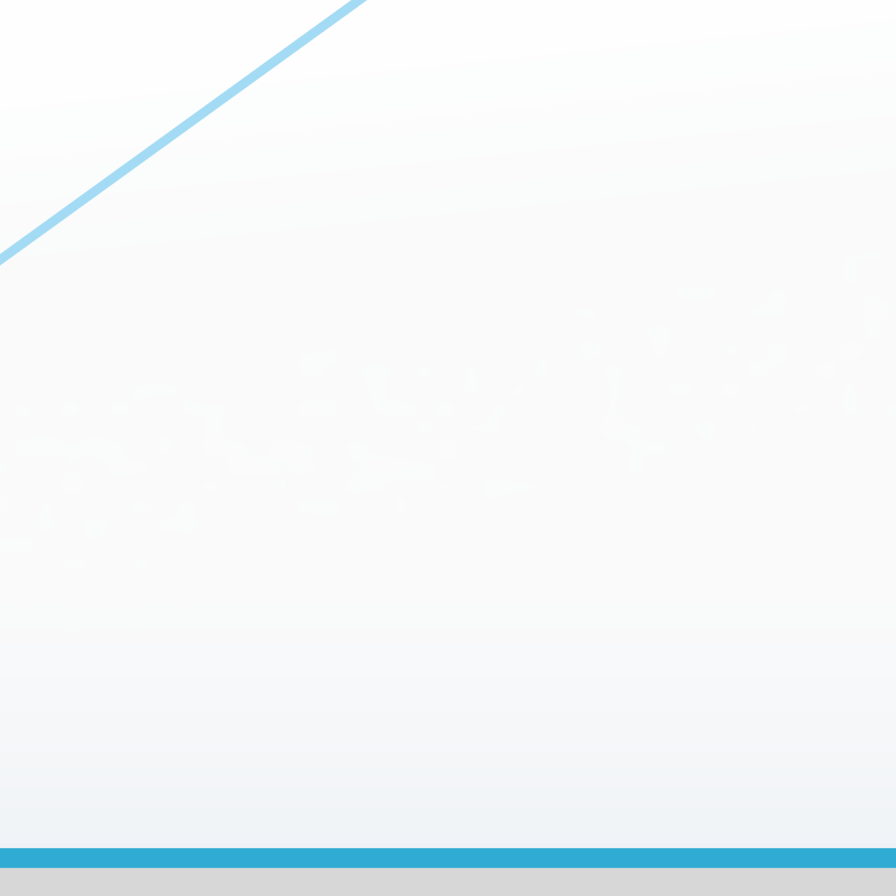
Give the GLSL for this background, as a Shadertoy shader.

```glsl
// Pale paper backdrop with a light blue diagonal stroke and a teal bar over a grey footer.

const vec3 PAPER_TOP   = vec3(0.992, 0.996, 0.994);
const vec3 PAPER_MID   = vec3(0.980, 0.981, 0.982);
const vec3 PAPER_LOW   = vec3(0.938, 0.952, 0.967);
const vec3 STROKE_BLUE = vec3(0.640, 0.855, 0.955);
const vec3 BAR_TEAL    = vec3(0.190, 0.675, 0.830);
const vec3 FOOTER_GREY = vec3(0.842, 0.842, 0.848);

const vec2  STROKE_START = vec2(0.0, 0.710);
const vec2  STROKE_END   = vec2(0.401, 1.0);
const float STROKE_HALF  = 0.0052;
const float BAR_BOTTOM   = 0.0313;
const float BAR_TOP      = 0.0534;
const float SHADE_TOP    = 0.36;
const float MOTTLE_GAIN  = 0.005;

float hash(vec2 p) {
    return fract(sin(dot(p, vec2(127.1, 311.7))) * 43758.55);
}

float valueNoise(vec2 p) {
    vec2 cell = floor(p);
    vec2 f = fract(p);
    f = f * f * (3.0 - 2.0 * f);
    float low  = mix(hash(cell), hash(cell + vec2(1.0, 0.0)), f.x);
    float high = mix(hash(cell + vec2(0.0, 1.0)), hash(cell + 1.0), f.x);
    return mix(low, high, f.y);
}

// Signed distance to the infinite line through a and b
float lineDistance(vec2 p, vec2 a, vec2 b) {
    vec2 along = normalize(b - a);
    return dot(p - a, vec2(-along.y, along.x));
}

// Coverage of the region where the distance is negative
float fill(float distanceToEdge, float softness) {
    return 1.0 - smoothstep(-softness, softness, distanceToEdge);
}

vec3 paper(vec2 uv) {
    // Brighter upper corner, gently tilted
    float lift = smoothstep(0.70, 0.98, uv.y - 0.10 * (uv.x - 0.4));
    vec3 color = mix(PAPER_MID, PAPER_TOP, lift);

    // Cool shade gathering above the bar
    float depth = clamp((SHADE_TOP - uv.y) / (SHADE_TOP - BAR_TOP), 0.0, 1.0);
    color = mix(color, PAPER_LOW, pow(depth, 1.5));

    // Faint pale mottling in a rising band
    float bandOffset = (uv.y - 0.44 - 0.18 * uv.x) / 0.09;
    float band = exp(-bandOffset * bandOffset);
    float mottle = smoothstep(0.60, 0.85, valueNoise(uv * vec2(38.0, 46.0)));
    return color + MOTTLE_GAIN * band * mottle * vec3(0.6, 1.0, 0.9);
}

void mainImage(out vec4 fragColor, in vec2 fragCoord) {
    vec2 uv = fragCoord / iResolution.xy;
    float softness = 0.8 / min(iResolution.x, iResolution.y);

    vec3 color = paper(uv);

    // Diagonal stroke
    float stroke = abs(lineDistance(uv, STROKE_START, STROKE_END)) - STROKE_HALF;
    color = mix(color, STROKE_BLUE, fill(stroke, softness));

    // Teal bar, then the footer below it
    color = mix(color, BAR_TEAL, fill(uv.y - BAR_TOP, softness));
    color = mix(color, FOOTER_GREY, fill(uv.y - BAR_BOTTOM, softness));

    fragColor = vec4(color, 1.0);
}
```
